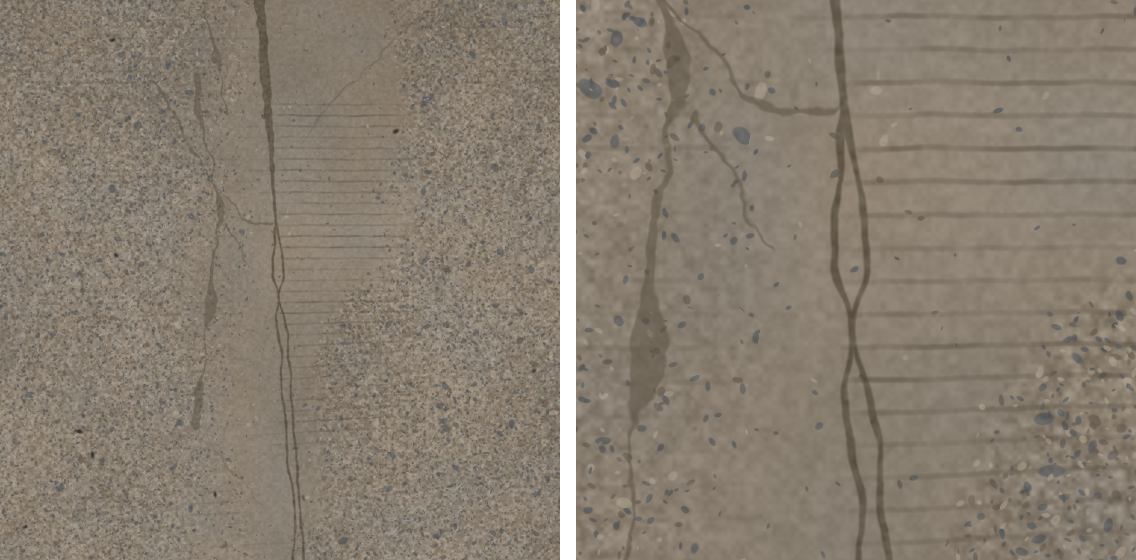
Left, the full canvas; right, a detail of the centre.
A WebGL 1 fragment shader for this texture:

```glsl
precision highp float;
uniform vec2 u_resolution;

#define GROOVE_SPACING 0.0196
#define GROOVE_HALF_WIDTH 0.0016
#define GROOVE_DEPTH 0.50
#define GRAIN_CONTRAST 0.17
#define STONE_DENSITY 0.40
#define CRACK_DEPTH 0.72

const vec3 CEMENT = vec3(0.548, 0.507, 0.452);
const vec3 CRACK_BROWN = vec3(0.335, 0.298, 0.243);
const vec3 SLATE = vec3(0.335, 0.350, 0.365);
const vec3 UMBER = vec3(0.410, 0.365, 0.310);
const vec3 SAND = vec3(0.650, 0.605, 0.540);

vec3 hash3(vec2 p) {
  vec3 q = fract(p.xyx * vec3(0.1031, 0.1030, 0.0973));
  q += dot(q, q.yxz + 33.33);
  return fract((q.xxy + q.yzz) * q.zyx);
}

float noise(vec2 p) {
  vec2 i = floor(p), f = fract(p);
  f = f * f * (3.0 - 2.0 * f);
  float low = mix(hash3(i).x, hash3(i + vec2(1.0, 0.0)).x, f.x);
  float high = mix(hash3(i + vec2(0.0, 1.0)).x, hash3(i + 1.0).x, f.x);
  return mix(low, high, f.y);
}

float fbm(vec2 p) {
  float sum = 0.0, gain = 0.5;
  for (int i = 0; i < 4; i++) {
    sum += gain * noise(p);
    p = mat2(1.6, 1.2, -1.2, 1.6) * p + 17.3;
    gain *= 0.5;
  }
  return sum / 0.9375;
}

// Coverage in x, random tone in y; radius is relative to the cell.
vec2 stones(vec2 p, float cells, float radius, float density, float seed) {
  vec2 q = p * cells, id = floor(q);
  float soft = 0.7 * cells / u_resolution.y + 0.04;
  vec2 best = vec2(0.0);
  for (int j = -1; j <= 1; j++) {
    for (int i = -1; i <= 1; i++) {
      vec2 cell = id + vec2(float(i), float(j));
      vec3 place = hash3(cell + seed), form = hash3(cell + seed + 71.7);
      vec2 d = q - cell - place.xy;
      float a = form.x * 6.283;
      d = mat2(cos(a), -sin(a), sin(a), cos(a)) * d;
      d.y *= 1.2 + form.y;
      float size = radius * (0.45 + 0.75 * form.z);
      float edge = length(d) + 0.22 * radius * (noise(q * 4.0 + seed) - 0.5) - size;
      float cover = (1.0 - smoothstep(-soft, soft, edge)) * step(place.z, density);
      if (cover > best.x) best = vec2(cover, fract(form.x * 7.0 + form.y * 5.0));
    }
  }
  return best;
}

float stroke(float d, float halfWidth) {
  float soft = 0.0008 + 0.5 / u_resolution.y;
  return 1.0 - smoothstep(halfWidth - soft, halfWidth + soft, d);
}

float segment(vec2 p, vec2 a, vec2 b, float halfWidth) {
  vec2 ab = b - a;
  float t = clamp(dot(p - a, ab) / dot(ab, ab), 0.0, 1.0);
  return stroke(length(p - a - ab * t), halfWidth);
}

// Long joint that splits into two strands below the middle.
float mainCrack(vec2 p) {
  float axis = 0.535 - 0.072 * p.y + 0.010 * (fbm(vec2(p.y * 16.0, 3.0)) - 0.5);
  float gap = 0.0075 * smoothstep(0.0, 0.06, 0.61 - p.y) * smoothstep(0.0, 0.04, abs(p.y - 0.47));
  gap *= 0.6 + 0.8 * noise(vec2(p.y * 30.0, 9.0));
  float halfWidth = 0.0021 + 0.0065 * smoothstep(0.55, 0.95, p.y);
  halfWidth *= 0.65 + 0.7 * noise(p * 70.0);
  return stroke(abs(abs(p.x - axis) - gap), halfWidth);
}

float fineCracks(vec2 p) {
  vec2 w = p + 0.024 * (vec2(fbm(p * 28.0), fbm(p * 28.0 + 40.0)) - 0.5);
  float thin = 0.0006 + 0.0018 * noise(p * 45.0);
  float patchy = 0.0105 * smoothstep(0.42, 0.75, fbm(p * vec2(16.0, 11.0) + 5.0));
  float c = segment(w, vec2(0.27, 0.86), vec2(0.37, 0.69), thin * 1.4);
  c = max(c, segment(w, vec2(0.37, 0.69), vec2(0.43, 0.61), thin));
  c = max(c, segment(w, vec2(0.43, 0.61), vec2(0.49, 0.60), thin));
  c = max(c, segment(w, vec2(0.40, 0.60), vec2(0.45, 0.52), thin * 0.8));
  c = max(c, segment(w, vec2(0.35, 0.86), vec2(0.39, 0.63), thin + patchy));
  c = max(c, segment(w, vec2(0.39, 0.63), vec2(0.355, 0.24), thin + patchy));
  c = max(c, segment(w, vec2(0.36, 1.0), vec2(0.41, 0.80), thin + 0.6 * patchy));
  c = max(c, 0.6 * segment(w, vec2(0.79, 1.0), vec2(0.62, 0.85), thin));
  c = max(c, 0.6 * segment(w, vec2(0.62, 0.85), vec2(0.54, 0.75), thin));
  return max(c, 0.5 * segment(w, vec2(0.36, 0.22), vec2(0.47, 0.10), thin));
}

float grooves(vec2 p) {
  float y = p.y - 0.05 * (p.x - 0.5) * (1.0 - smoothstep(0.35, 0.5, p.y));
  float row = (y + 0.004 * (fbm(p * vec2(22.0, 8.0)) - 0.5)) / GROOVE_SPACING;
  float d = abs(fract(row) - 0.5) * GROOVE_SPACING;
  float strength = 0.45 + 0.55 * hash3(vec2(floor(row), 6.0)).y;
  float inside = smoothstep(0.485, 0.51, p.x) * (1.0 - smoothstep(0.66, 0.76, p.x));
  inside *= smoothstep(0.18, 0.25, p.y) * (1.0 - smoothstep(0.81, 0.83, p.y));
  float worn = smoothstep(0.25, 0.65, noise(vec2(p.x * 55.0, floor(row) * 3.7)));
  float faint = 0.45 * smoothstep(0.4, 0.65, fbm(p * vec2(6.0, 9.0) + 8.0)) * worn;
  return stroke(d, GROOVE_HALF_WIDTH) * strength * mix(faint, 0.55 + 0.45 * worn, inside);
}

void main() {
  vec2 p = gl_FragCoord.xy / u_resolution;

  // Worn areas expose the aggregate; a smooth band follows the joint.
  float ragged = 0.16 * (fbm(p * 9.0) - 0.5);
  float bandEdge = mix(0.54, 0.71, smoothstep(0.38, 0.57, p.y));
  float exposed = max(1.0 - smoothstep(0.26, 0.46, p.x + ragged),
                      smoothstep(bandEdge - 0.04, bandEdge + 0.06, p.x + ragged));

  // Cement with broad stains and fine grit.
  vec3 color = CEMENT + 0.09 * (fbm(p * 5.0 + 2.0) - 0.5) - 0.035 * smoothstep(0.6, 1.0, p.y);
  color += vec3(0.012, 0.0, -0.008) * (noise(p * 14.0) - 0.5) * 2.0;
  float grit = 0.6 * noise(p * 190.0) + 0.4 * noise(p.yx * 370.0 + 11.0) - 0.5;
  color += grit * GRAIN_CONTRAST * mix(0.45, 1.35, exposed);

  color = mix(color, CRACK_BROWN, GROOVE_DEPTH * grooves(p));

  // Stones in four sizes, thinning out on the smooth band.
  float clump = 0.5 + fbm(p * 8.0 + 30.0);
  for (int i = 0; i < 4; i++) {
    float k = float(i);
    float density = STONE_DENSITY * clump * mix(0.06, 1.0, exposed) * (0.40 + 0.22 * k);
    vec2 stone = stones(p, 46.0 + 34.0 * k, 0.33, density, 19.0 * k + 3.0);
    vec3 tint = mix(SLATE, UMBER, smoothstep(0.35, 0.6, stone.y));
    tint = mix(tint, SAND, smoothstep(0.72, 0.8, stone.y));
    color = mix(color, tint + 0.10 * grit, 0.72 * stone.x);
  }

  color = mix(color, CRACK_BROWN, 0.65 * CRACK_DEPTH * fineCracks(p));
  color = mix(color, CRACK_BROWN + 0.14 * grit, CRACK_DEPTH * mainCrack(p));

  // Rare small pits.
  color = mix(color, 0.5 * CRACK_BROWN, 0.85 * stones(p, 14.0, 0.075, 0.04, 88.0).x);
  gl_FragColor = vec4(clamp(color, 0.0, 1.0), 1.0);
}
```
